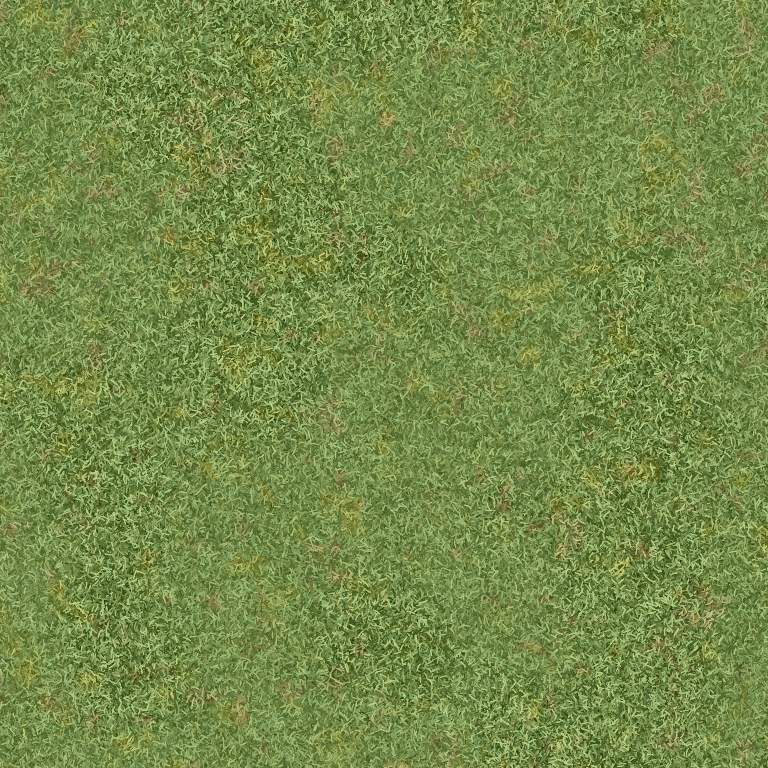
This texture is drawn by a Shadertoy shader. Its source:

```glsl
const vec3 DEEP_GREEN = vec3(0.24, 0.33, 0.10);
const vec3 PALE_GREEN = vec3(0.60, 0.70, 0.43);
const vec3 STRAW_SHIFT = vec3(0.07, 0.02, -0.03);
const vec3 SOIL_SHIFT = vec3(0.06, -0.03, 0.01);
const vec3 WARM_SHIFT = vec3(0.06, -0.01, -0.05);
const float MEAN_TONE = 0.57;
const int LAYERS = 6;

vec3 hash3(vec3 p) {
    p = fract(p * vec3(0.1031, 0.1030, 0.0973));
    p += dot(p, p.yxz + 33.33);
    return fract((p.xxy + p.yxx) * p.zyx);
}

float valueNoise(vec2 p, float seed) {
    vec2 cell = floor(p);
    vec2 f = fract(p);
    f = f * f * (3.0 - 2.0 * f);
    float a = hash3(vec3(cell, seed)).x;
    float b = hash3(vec3(cell + vec2(1, 0), seed)).x;
    float c = hash3(vec3(cell + vec2(0, 1), seed)).x;
    float d = hash3(vec3(cell + vec2(1, 1), seed)).x;
    return mix(mix(a, b, f.x), mix(c, d, f.x), f.y);
}

float fbm(vec2 p, float seed) {
    float sum = 0.0;
    float weight = 0.53;
    for (int i = 0; i < 4; i++) {
        sum += weight * valueNoise(p, seed + float(i));
        p = mat2(1.6, 1.2, -1.2, 1.6) * p + 7.3;
        weight *= 0.5;
    }
    return sum;
}

mat2 rotation(float angle) {
    float c = cos(angle), s = sin(angle);
    return mat2(c, s, -s, c);
}

// Distance to a bent blade centred on the origin, y along its length
float bladeDistance(vec2 p, float halfLength, float bend) {
    p.x += bend * p.y * p.y;
    p.y -= clamp(p.y, -halfLength, halfLength);
    return length(p);
}

// One layer of scattered blades over the (tone, warmth) below it
vec2 addBlades(vec2 below, vec2 uv, float density, float seed, float layerTone, float pixel) {
    float turn = seed * 1.9;
    vec2 p = rotation(turn) * uv * density + seed * 3.7;
    vec2 home = floor(p);
    float soft = max(0.5 * pixel * density, 0.04);
    for (int y = -1; y <= 1; y++) {
        for (int x = -1; x <= 1; x++) {
            vec2 cell = home + vec2(x, y);
            vec3 place = hash3(vec3(cell, seed));
            vec3 look = hash3(vec3(cell, seed + 41.0));
            // Directions spread widely around upright
            float angle = (place.z - 0.5) * 2.9 - turn;
            vec2 q = rotation(angle) * (p - cell - place.xy);
            float d = bladeDistance(q, mix(0.35, 0.85, look.x), (look.z - 0.5) * 0.5);
            float cover = 1.0 - smoothstep(0.14 - soft, 0.14 + soft, d);
            vec2 blade = vec2(layerTone + (look.y - 0.5) * 1.05, look.z - 0.5);
            below = mix(below, blade, cover);
        }
    }
    return below;
}

void mainImage(out vec4 fragColor, in vec2 fragCoord) {
    vec2 uv = fragCoord / iResolution.y;
    float pixel = 1.0 / iResolution.y;

    // Blades stacked from shaded ground to lit tips
    vec2 turf = vec2(0.22, 0.0);
    for (int i = 0; i < LAYERS; i++) {
        float level = float(i);
        turf = addBlades(turf, uv, 182.0 - 5.0 * level, level + 1.0, 0.34 + 0.07 * level, pixel);
    }

    // Rough, darker clumps among smoother lawn
    float clump = smoothstep(0.35, 0.68, fbm(uv * 6.0, 11.0));
    float mottle = fbm(uv * 30.0, 23.0) - 0.5;
    float grain = valueNoise(uv * 420.0, 31.0) - 0.5;
    float tone = MEAN_TONE + (turf.x - MEAN_TONE) * mix(0.95, 1.4, clump);
    tone += 0.03 - 0.035 * clump + 0.14 * mottle + 0.16 * grain;

    // Faint straw and soil flecks
    float straw = smoothstep(0.56, 0.84, fbm(uv * 26.0, 53.0));
    float soil = smoothstep(0.58, 0.85, fbm(uv * 32.0, 71.0));
    vec3 color = mix(DEEP_GREEN, PALE_GREEN, clamp(tone, -0.3, 1.3));
    color += WARM_SHIFT * turf.y + STRAW_SHIFT * straw + SOIL_SHIFT * soil;

    fragColor = vec4(clamp(color, 0.0, 1.0), 1.0);
}
```
